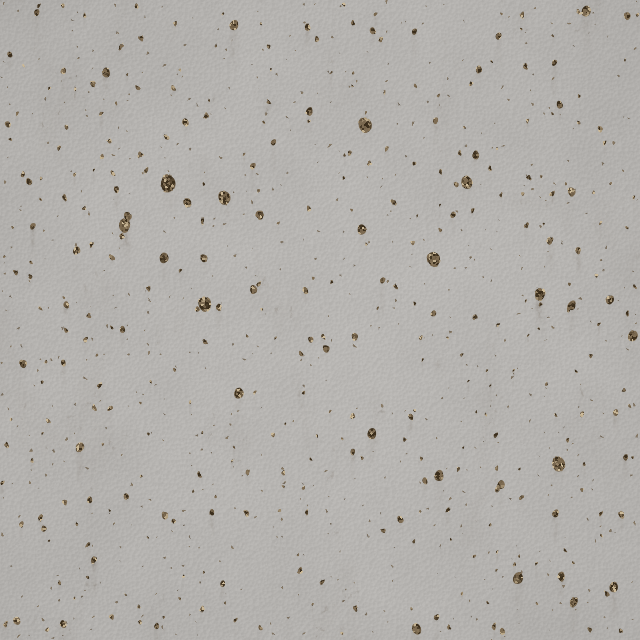
This texture is drawn by a WebGL 1 fragment shader. Its source:

```glsl
precision highp float;
// Pale grey plaster with scattered gold glitter flecks, faint drips and smudges.
uniform vec2 u_resolution;

const vec3 PLASTER = vec3(0.712, 0.704, 0.692);
const vec3 STAIN = vec3(0.50, 0.465, 0.425);
const vec3 SPECK = vec3(0.36, 0.32, 0.27);
const vec3 GOLD_DARK = vec3(0.23, 0.18, 0.11);
const vec3 GOLD_MID = vec3(0.49, 0.42, 0.32);
const vec3 GOLD_LIGHT = vec3(0.80, 0.73, 0.60);

vec2 hash2(vec2 p) {
  vec3 q = fract(p.xyx * vec3(0.1031, 0.1030, 0.0973));
  q += dot(q, q.yzx + 33.33);
  return fract((q.xx + q.yz) * q.zy);
}

// Cellular noise: x = distance to the nearest point, y = random value of its cell.
vec2 cellular(vec2 p) {
  vec2 base = floor(p);
  vec2 nearest = vec2(9.0, 0.0);
  for (int j = -1; j <= 1; j++) {
    for (int i = -1; i <= 1; i++) {
      vec2 cell = base + vec2(float(i), float(j));
      float d = length(cell + hash2(cell + 17.0) - p);
      if (d < nearest.x) nearest = vec2(d, hash2(cell + 53.0).x);
    }
  }
  return nearest;
}

// Three octaves of cellular distance, averaging about one half.
float mottle(vec2 p) {
  float sum = 0.0;
  float amp = 0.5;
  for (int i = 0; i < 3; i++) {
    sum += amp * cellular(p).x;
    p = mat2(1.7, 1.2, -1.2, 1.7) * p + 31.7;
    amp *= 0.58;
  }
  return sum;
}

// Scattered flecks: x = fleck coverage, y = strength of the drip below.
vec2 flecks(vec2 uv, float cells, float density, vec2 radii, float rough, float grain, float seed) {
  vec2 base = floor(uv * cells);
  float soft = max(0.0007, 0.6 / u_resolution.y);
  vec2 result = vec2(0.0);
  for (int j = -1; j <= 1; j++) {
    for (int i = -1; i <= 1; i++) {
      vec2 cell = base + vec2(float(i), float(j));
      vec2 place = hash2(cell + seed);
      vec2 kind = hash2(cell + seed + 71.0);
      vec2 trait = hash2(cell + seed + 139.0);
      float present = step(kind.y, density);
      float radius = mix(radii.x, radii.y, kind.x * kind.x);
      vec2 d = uv - (cell + 0.08 + 0.84 * place) / cells;

      // Slightly tall, tilted and wobbly disc
      float tilt = (trait.x - 0.5) * (0.6 + 3.0 * rough);
      vec2 q = mat2(cos(tilt), sin(tilt), -sin(tilt), cos(tilt)) * d;
      q *= vec2(1.08 + rough * trait.y, 0.94 - 0.4 * rough * trait.y);
      float wobble = sin(3.0 * atan(q.y, q.x) + 6.3 * trait.y);
      float edge = radius * (1.0 + rough * (0.3 * wobble + 1.2 * (grain - 0.5)));
      float disc = 1.0 - smoothstep(-soft, soft, length(q) - edge);

      // Drip that fades before it leaves the neighbouring cell
      float reach = (0.35 + 0.6 * trait.x) / cells;
      float across = d.x / (radius * 0.85);
      float drip = exp(-across * across) * smoothstep(0.0, radius, -d.y)
                 * (1.0 - smoothstep(0.0, reach, -d.y)) * trait.y;
      result = max(result, vec2(disc, drip) * present);
    }
  }
  return result;
}

// Metallic grains of random brightness
vec3 glitter(float grain) {
  vec3 gold = mix(GOLD_DARK, GOLD_MID, smoothstep(0.1, 0.65, grain));
  return mix(gold, GOLD_LIGHT, smoothstep(0.78, 1.0, grain));
}

void main() {
  vec2 uv = gl_FragCoord.xy / u_resolution.y;
  vec2 fromCentre = gl_FragCoord.xy / u_resolution - 0.5;
  float grain = cellular(uv * 290.0).y;

  // Plaster lit from the upper left, with soft large tones
  float relief = cellular(uv * 170.0).x - cellular(uv * 170.0 + vec2(-0.22, 0.22)).x;
  float tone = 0.05 * relief + 0.014 * (grain - 0.5);
  tone += 0.035 * (mottle(uv * 5.0) - 0.48) + 0.012 - 0.07 * dot(fromCentre, fromCentre);
  vec3 color = PLASTER + tone;

  // Broken smudges, drawn out vertically
  float fine = mottle(uv * vec2(75.0, 60.0) + 9.0);
  float patches = smoothstep(0.46, 0.78, mottle(uv * vec2(13.0, 6.0) + 40.0));
  float crumbs = smoothstep(0.56, 0.82, fine);
  color = mix(color, STAIN, patches * (0.05 + 0.5 * crumbs));

  // Flecks from coarse to fine
  vec2 large = flecks(uv, 9.0, 0.28, vec2(0.0075, 0.0130), 0.10, grain, 3.0);
  vec2 medium = flecks(uv, 13.0, 0.42, vec2(0.0045, 0.0075), 0.18, grain, 211.0);
  vec2 small = flecks(uv, 24.0, 0.50, vec2(0.0019, 0.0045), 0.40, grain, 401.0);
  vec2 specks = flecks(uv, 46.0, 0.26 + 0.25 * patches, vec2(0.0008, 0.0022), 0.70, grain, 607.0);

  float drips = max(large.y, max(0.8 * medium.y, 0.5 * small.y));
  color = mix(color, STAIN, drips * (0.14 + 0.45 * smoothstep(0.35, 0.75, fine)));
  color = mix(color, mix(SPECK, GOLD_MID, grain), 0.8 * specks.x);
  color = mix(color, glitter(grain), max(large.x, max(medium.x, small.x)));
  gl_FragColor = vec4(color, 1.0);
}
```
